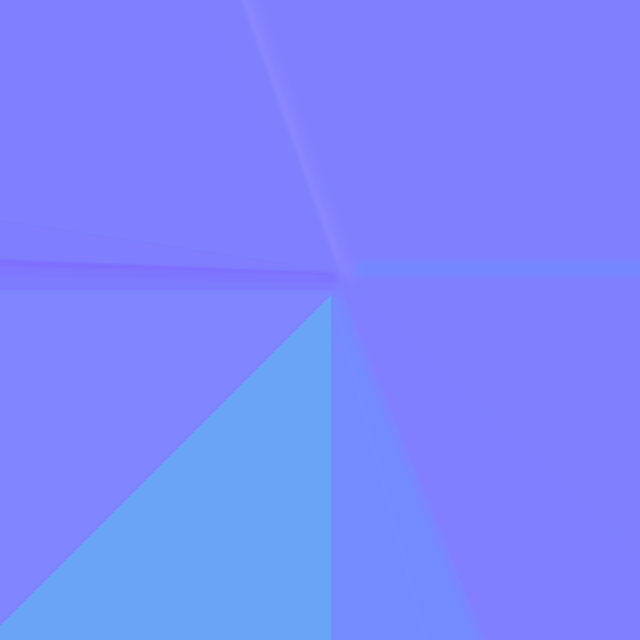
A WebGL 1 fragment shader for this texture map:

```glsl
precision highp float;
// A tangent-space normal map of flat facets fanned around an off-centre hub.
// Each facet is a half-plane mask between rays; soft creases and a small
// rounded joint at the hub are blended over the flat normal colour.

#define FLAT vec3(0.502, 0.500, 1.000)
#define STEEP vec3(0.416, 0.643, 0.970)
#define SLOPE vec3(0.455, 0.546, 1.000)
#define LEFT_FACET vec3(0.496, 0.521, 1.000)
#define CREASE vec3(0.490, 0.440, 1.000)
#define RIDGE vec3(0.548, 0.528, 1.000)
#define BAND vec3(0.458, 0.528, 1.000)
#define HUB vec2(0.526, 0.572)
#define APEX vec2(0.517, 0.539)

uniform vec2 u_resolution;

// Signed distance to the line a-b, positive on its left
float side(vec2 p, vec2 a, vec2 b) {
  vec2 d = normalize(b - a);
  return dot(p - a, vec2(-d.y, d.x));
}

float softStep(float d, float width) {
  return smoothstep(-width, width, d);
}

// Mask below a ray that meets the left border at startY, and the hub at endY
float belowRay(vec2 p, float startY, float endY, float width) {
  return softStep(side(p, vec2(HUB.x, endY), vec2(0.0, startY)), width);
}

float glow(vec2 p, vec2 center, vec2 radius) {
  vec2 q = (p - center) / radius;
  return exp(-dot(q, q));
}

void main() {
  vec2 p = gl_FragCoord.xy / u_resolution;
  float aa = 0.6 / min(u_resolution.x, u_resolution.y);
  vec3 color = FLAT;

  // Faint facets at upper left and lower right
  float upperFacet = softStep(side(p, HUB, vec2(0.312, 1.0)), 0.008);
  upperFacet *= 1.0 - belowRay(p, 0.657, 0.577, 0.004);
  color = mix(color, vec3(0.497, 0.498, 1.0), upperFacet);
  float lowerFacet = softStep(-side(p, HUB, vec2(1.0, 0.128)), 0.006);
  color = mix(color, vec3(0.506, 0.498, 1.0), lowerFacet * step(HUB.x, p.x));

  // Purple crease, stepping down in strength on both sides
  float leftSide = 1.0 - smoothstep(0.505, 0.535, p.x);
  float crease = 0.16 * belowRay(p, 0.657, 0.577, 0.003);
  crease += 0.84 * belowRay(p, 0.595, 0.574, 0.003);
  crease -= 0.36 * belowRay(p, 0.584, 0.570, 0.003);
  crease -= 0.32 * belowRay(p, 0.569, 0.558, 0.004);
  crease *= 1.0 - softStep(0.546 - p.y, 0.003);
  color = mix(color, CREASE, crease * leftSide);

  // Left facet under the crease
  float leftFacet = softStep(0.546 - p.y, 0.004) * (1.0 - step(APEX.x, p.x));
  color = mix(color, LEFT_FACET, leftFacet);

  // Upper ridge: crisp on the left, fading to the right
  float r = -side(p, vec2(0.523, 0.596), vec2(0.378, 1.0));
  float ridge = smoothstep(-0.005, 0.005, r);
  ridge *= 1.0 - 0.55 * smoothstep(0.004, 0.016, r);
  ridge *= 1.0 - smoothstep(0.010, 0.033, r);
  color = mix(color, RIDGE, ridge * smoothstep(0.565, 0.605, p.y));

  // Horizontal band running to the right border
  float band = smoothstep(0.562, 0.574, p.y) * (1.0 - smoothstep(0.584, 0.602, p.y));
  color = mix(color, BAND, band * smoothstep(0.535, 0.565, p.x));

  // Sloped facet right of the apex, with a softly bevelled outer edge
  float outer = -side(p, vec2(0.532, 0.548), vec2(0.757, 0.0));
  float slope = 0.55 * softStep(outer, 0.004) + 0.45 * softStep(outer - 0.013, 0.005);
  slope *= 1.0 - 0.12 * softStep(-side(p, APEX, vec2(0.664, 0.0)), 0.012);
  slope *= softStep(p.x - APEX.x, aa) * (1.0 - smoothstep(0.525, 0.560, p.y));
  color = mix(color, SLOPE, slope);

  // Rounded joint at the hub
  color = mix(color, CREASE, 0.55 * glow(p, vec2(0.521, 0.567), vec2(0.016, 0.011)));
  color = mix(color, RIDGE, 0.60 * glow(p, vec2(0.540, 0.577), vec2(0.015, 0.015)));

  // Steep triangle with crisp edges
  float diagonal = (p.x - p.y + APEX.y - APEX.x) * 0.7071;
  float steep = softStep(diagonal, aa) * softStep(APEX.x - p.x, aa);
  color = mix(color, STEEP, steep);

  gl_FragColor = vec4(color, 1.0);
}
```
